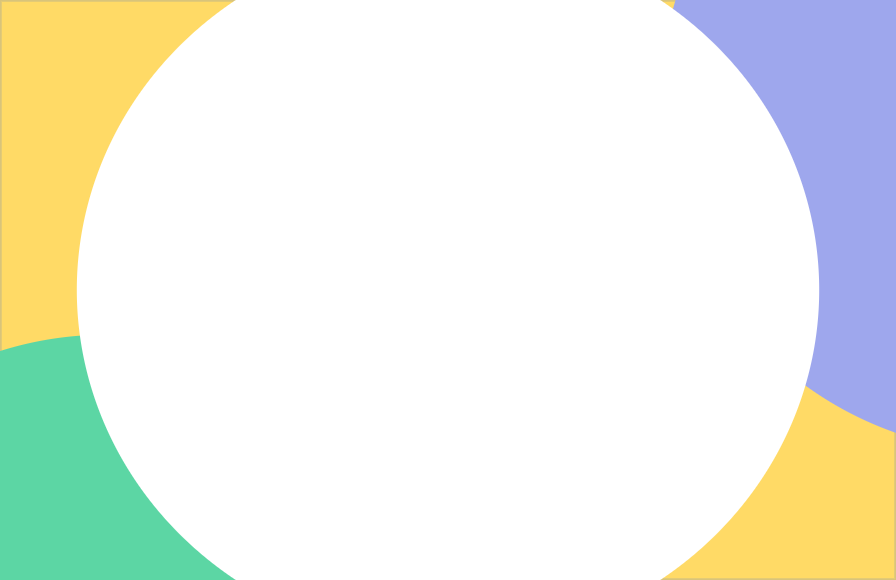
Reproduce this background procedurally as a Shadertoy shader.

```glsl
// Antialiased coverage of a signed distance, negative inside
float coverage(float dist) {
    return clamp(0.5 - dist * iResolution.y, 0.0, 1.0);
}

float circle(vec2 p, vec2 center, float radius) {
    return length(p - center) - radius;
}

// First-order distance to an ellipse centred at the origin
float ellipse(vec2 p, vec2 radii) {
    float k = length(p / radii);
    return (k - 1.0) * k / max(length(p / (radii * radii)), 0.001);
}

void mainImage(out vec4 fragColor, in vec2 fragCoord) {
    // Centred coordinates, canvas height is one unit
    vec2 p = (fragCoord - 0.5 * iResolution.xy) / iResolution.y;
    vec2 halfSize = 0.5 * iResolution.xy / iResolution.y;

    vec3 yellow = vec3(1.0, 0.855, 0.4);
    vec3 outline = vec3(0.85, 0.77, 0.48);
    vec3 green = vec3(0.36, 0.84, 0.645);
    vec3 periwinkle = vec3(0.62, 0.655, 0.93);

    // Backdrop with a hairline frame
    vec2 inset = halfSize - abs(p);
    float frame = coverage(min(inset.x, inset.y) - 0.003);
    vec3 color = mix(yellow, outline, frame);

    // Corner discs
    color = mix(color, green, coverage(circle(p, vec2(-0.59, -0.6815), 0.6044)));
    color = mix(color, periwinkle, coverage(circle(p, vec2(0.9717, 0.3251), 0.6052)));

    // Central white oval
    color = mix(color, vec3(1.0), coverage(ellipse(p, vec2(0.64, 0.6094))));

    fragColor = vec4(color, 1.0);
}
```
